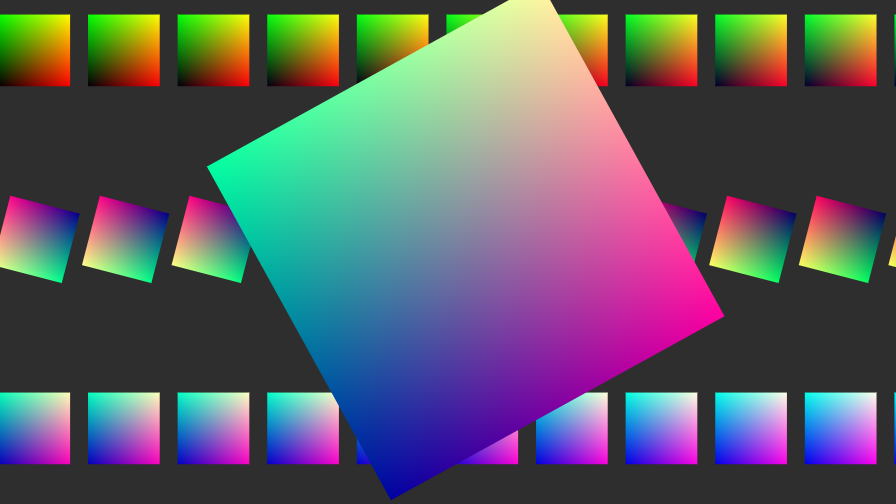
This background is drawn by a WebGL 2 fragment shader. Its source:

```glsl
#version 300 es
precision highp float;
// Three rows of small gradient squares on dark grey, behind one large tilted gradient square.

#define BACKGROUND vec3(0.18)
#define PITCH 0.17778
#define SMALL_SIZE 0.14222
#define ROW_SHIFT 0.068
#define MIDDLE_SHIFT 0.0715
#define MIDDLE_ANGLE 2.888
#define BIG_CENTER vec2(0.924, 0.521)
#define BIG_SIZE 0.756
#define BIG_ANGLE 0.504
#define BIG_BLUE 0.63

uniform vec2 u_resolution;
out vec4 fragColor;

// Paints a rotated square whose red and green follow its local axes.
vec3 paintSquare(vec3 base, vec2 offset, float size, float angle, float blue) {
    float c = cos(angle), s = sin(angle);
    vec2 local = vec2(c * offset.x + s * offset.y, c * offset.y - s * offset.x);
    vec2 edge = abs(local) - 0.5 * size;
    float dist = max(edge.x, edge.y);
    float coverage = clamp(0.5 - dist * u_resolution.y, 0.0, 1.0);
    vec2 uv = clamp(local / size + 0.5, 0.0, 1.0);
    return mix(base, vec3(uv, blue), coverage);
}

// Repeats a square along x; its blue drifts from the left to the right.
vec3 paintRow(vec3 base, vec2 p, vec2 start, float angle, vec2 blueRange) {
    float cell = floor((p.x - start.x) / PITCH + 0.5);
    vec2 offset = p - start - vec2(cell * PITCH, 0.0);
    float blue = mix(blueRange.x, blueRange.y, clamp(cell / 10.0, 0.0, 1.0));
    return paintSquare(base, offset, SMALL_SIZE, angle, blue);
}

void main() {
    // Canvas height is one unit
    vec2 p = gl_FragCoord.xy / u_resolution.y;

    // Rows: top, middle, bottom
    vec3 color = BACKGROUND;
    color = paintRow(color, p, vec2(ROW_SHIFT, 0.9), 0.0, vec2(0.0, 0.2));
    color = paintRow(color, p, vec2(MIDDLE_SHIFT, 0.525), MIDDLE_ANGLE, vec2(0.55, 0.36));
    color = paintRow(color, p, vec2(ROW_SHIFT, 0.15), 0.0, vec2(0.72, 0.95));

    // Large square in front
    color = paintSquare(color, p - BIG_CENTER, BIG_SIZE, BIG_ANGLE, BIG_BLUE);

    fragColor = vec4(color, 1.0);
}
```
